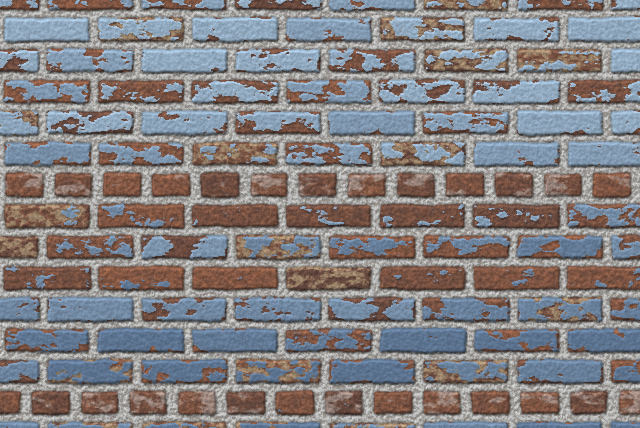
Give the GLSL for this texture, as a Shadertoy shader.

```glsl
// Weathered brick wall: flaking blue paint, two bare header courses, gritty mortar.

const float COURSES = 13.76;  // courses per canvas height; one course is the unit of length

// How much paint each course has lost, from the top down
const float WEAR[15] = float[](.45, .15, .2, .36, .22, .3, 1.15, .68, .42, .72, .3, .18, .26, 1.05, .2);

float hash(vec2 p) {
    vec3 q = fract(p.xyx * 0.1031);
    q += dot(q, q.yzx + 33.33);
    return fract((q.x + q.y) * q.z);
}

float cornerSlope(vec2 cell, vec2 offset) {
    float angle = 6.2832 * hash(cell);
    return dot(vec2(cos(angle), sin(angle)), offset);
}

// Gradient noise, about -0.7 to 0.7
float noise(vec2 p) {
    vec2 i = floor(p), f = p - i, e = vec2(1, 0);
    vec2 u = f * f * f * (f * (f * 6.0 - 15.0) + 10.0);
    return mix(mix(cornerSlope(i, f), cornerSlope(i + e.xy, f - e.xy), u.x),
               mix(cornerSlope(i + e.yx, f - e.yx), cornerSlope(i + 1.0, f - 1.0), u.x), u.y);
}

float fbm(vec2 p) {
    float sum = 0.0, amp = 1.0;
    for (int k = 0; k < 4; k++) {
        sum += amp * noise(p);
        p = mat2(1.6, 1.2, -1.2, 1.6) * p + 17.3;
        amp *= 0.55;
    }
    return sum;
}

float roundedBox(vec2 p, vec2 halfSize, float radius) {
    vec2 d = abs(p) - halfSize + radius;
    return length(max(d, 0.0)) + min(max(d.x, d.y), 0.0) - radius;
}

// Colour in rgb, relief height in a; p.y runs downwards
vec4 wall(vec2 p, float pixel) {
    // Course and brick layout
    vec2 q = p + 0.06 * vec2(noise(p * 0.9), noise(p * 0.9 + 40.0));
    float row = floor(q.y + 0.56);
    float odd = mod(row, 2.0);
    bool header = row == 6.0 || row == 13.0;
    float pitch = header ? 1.573 : 3.02;
    float shift = header ? 0.84 * odd : 1.39 * (1.0 - odd);
    float column = floor((q.x - shift) / pitch);
    vec2 id = vec2(column, row) + 20.0;
    vec2 local = vec2(q.x - shift - (column + 0.5) * pitch, q.y + 0.06 - row);
    float lot = hash(id), tone = hash(id + 31.7), kind = hash(id + 73.1);

    // Ragged brick outline
    vec2 halfSize = vec2(0.5 * pitch - (header ? 0.16 : 0.12), 0.39) - 0.035 * vec2(kind, lot);
    float edge = roundedBox(local, halfSize, 0.1) + 0.035 * fbm(p * 3.5);
    float soft = max(pixel, 0.025);
    float brick = 1.0 - smoothstep(-soft, soft, edge);

    // Bare clay, from dark umber to rust, some bricks tan or lime washed
    float grit = fbm(p * 8.0);
    float flake = fbm(p * vec2(1.1, 2.0) + id * 5.0);
    float mottle = fbm(p * vec2(3.0, 4.5) + 90.0);
    vec3 clay = mix(vec3(0.37, 0.27, 0.24), vec3(0.55, 0.36, 0.27), clamp(0.5 + 0.5 * mottle + 0.6 * (tone - 0.5), 0.0, 1.0));
    float tan_ = step(0.84, kind) * float(!header);
    clay = mix(clay, vec3(0.6, 0.51, 0.41), tan_ * smoothstep(-0.25, 0.3, mottle));
    if (header) clay = mix(clay, vec3(0.64, 0.59, 0.57), 0.7 * smoothstep(0.15, 0.6, flake + 0.5 * mottle + 0.6 * (kind - 0.5)));

    // Paint darkens towards the bottom and peels in patches, edges first
    float dark = 0.8 * smoothstep(2.0, 12.0, row) + 0.55 * (tone - 0.35);
    vec3 paint = mix(vec3(0.57, 0.665, 0.75), vec3(0.36, 0.45, 0.56), clamp(dark, 0.0, 1.0));
    paint *= 1.0 + 0.07 * mottle;
    float loss = 1.4 * (WEAR[clamp(int(row), 0, 14)] - 0.5 + 0.5 * (lot - 0.5));
    loss += 0.35 * tan_ + 0.3 * smoothstep(-0.14, 0.0, edge);
    float bare = smoothstep(-0.05, 0.05, flake + loss + 0.35 * mottle);
    vec3 face = mix(paint, clay, bare) * (1.0 + (0.08 + 0.14 * bare) * grit);

    // Mortar and the dark crevice round each brick
    vec3 mortar = mix(vec3(0.61, 0.59, 0.57), vec3(0.73, 0.735, 0.73), smoothstep(-0.4, 0.3, grit + 0.4 * mottle));
    vec3 color = mix(mortar, face, brick);
    float crevice = edge / 0.05;
    color *= 1.0 - 0.25 * exp(-crevice * crevice);

    float relief = 0.7 * (1.0 - smoothstep(-0.1, 0.04, edge));
    relief += brick * 0.22 * (1.0 - bare) + mix(0.28, 0.15, brick) * grit;
    return vec4(color, relief);
}

void mainImage(out vec4 fragColor, in vec2 fragCoord) {
    float pixel = COURSES / iResolution.y;
    vec2 p = vec2(fragCoord.x, iResolution.y - fragCoord.y) * pixel;

    // Light rakes down from the upper left
    vec4 here = wall(p, pixel);
    float slope = here.a - wall(p + vec2(-0.025, -0.06), pixel).a;
    vec3 color = here.rgb * (1.0 + clamp(0.65 * slope, -0.45, 0.22));
    fragColor = vec4(clamp(color, 0.0, 1.0), 1.0);
}
```
